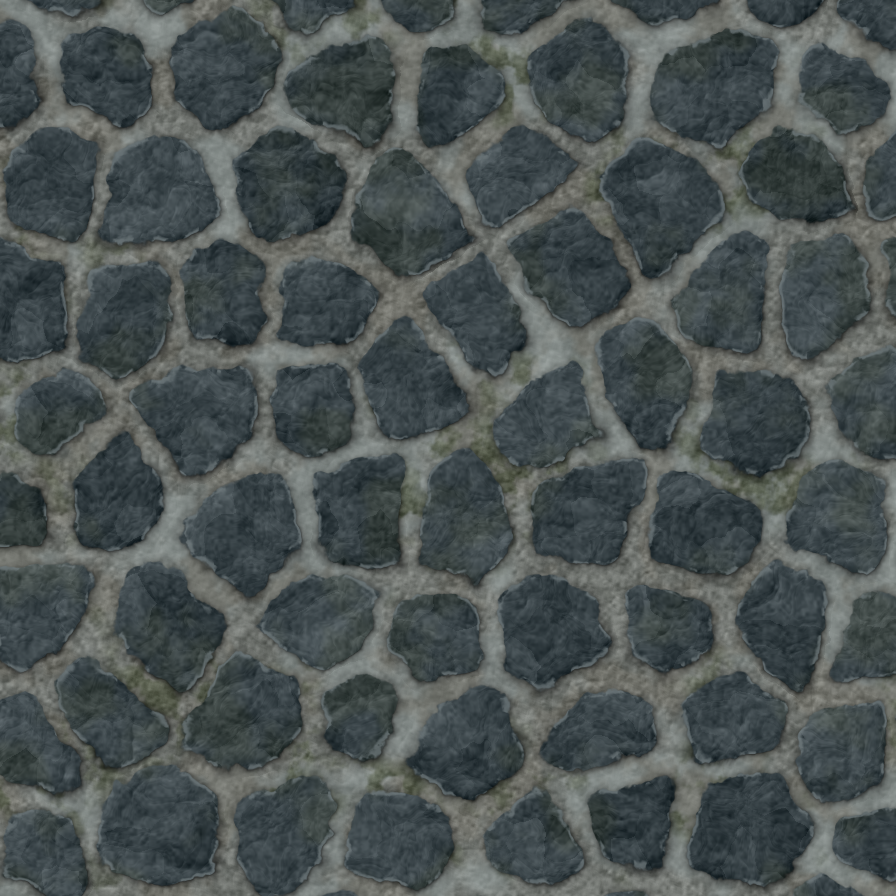
Write a WebGL 2 fragment shader that draws this texture.

```glsl
#version 300 es
precision highp float;
// Rough dark fieldstones set in pale, sandy mortar with traces of moss.

uniform vec2 u_resolution;
out vec4 fragColor;

const float STONES_ACROSS = 8.0;
const vec2 CELL = vec2(1.06, 0.97);
const vec2 LIGHT = vec2(-0.5, 0.866);

float hash(vec2 p) {
  return fract(sin(dot(p, vec2(127.1, 311.7))) * 43758.5);
}

vec2 hash2(vec2 p) {
  return vec2(hash(p), hash(p + vec2(37.3, 17.9)));
}

float noise(vec2 p) {
  vec2 i = floor(p), f = fract(p);
  f = f * f * (3.0 - 2.0 * f);
  return mix(mix(hash(i), hash(i + vec2(1, 0)), f.x),
             mix(hash(i + vec2(0, 1)), hash(i + vec2(1, 1)), f.x), f.y);
}

float fbm(vec2 p) {
  float sum = 0.0, amp = 0.533;
  for (int i = 0; i < 4; i++) {
    sum += amp * noise(p);
    p = mat2(1.6, 1.2, -1.2, 1.6) * p + 7.3;
    amp *= 0.5;
  }
  return sum;
}

vec2 warp(vec2 p, float frequency, float amount) {
  return p + amount * (vec2(fbm(p * frequency), fbm(p * frequency + 31.7)) - 0.5);
}

// Staggered, jittered stone centres
vec2 cellCentre(vec2 cell) {
  vec2 stagger = vec2(0.5 * mod(cell.y, 2.0), 0.0);
  return (cell + 0.5 + stagger + 0.58 * (hash2(cell) - 0.5)) * CELL;
}

vec2 nearestCell(vec2 p) {
  vec2 base = floor(p / CELL), best = base;
  float bestDistance = 1e3;
  for (int y = -2; y <= 2; y++)
    for (int x = -2; x <= 2; x++) {
      vec2 cell = base + vec2(x, y);
      float d = distance(p, cellCentre(cell));
      if (d < bestDistance) { bestDistance = d; best = cell; }
    }
  return best;
}

// Distance to the cell border, with rounded corners
float borderDistance(vec2 p, vec2 cell, float rounding) {
  vec2 centre = cellCentre(cell);
  float sum = 0.0;
  for (int y = -2; y <= 2; y++)
    for (int x = -2; x <= 2; x++) {
      if (x == 0 && y == 0) continue;
      vec2 other = cellCentre(cell + vec2(x, y));
      float d = dot(p - 0.5 * (centre + other), normalize(centre - other));
      sum += exp(-d / rounding);
    }
  return -rounding * log(sum);
}

// Creased height of broken rock
float rockHeight(vec2 p) {
  float sum = 0.0, amp = 0.5;
  for (int i = 0; i < 5; i++) {
    sum += amp * abs(2.0 * noise(p) - 1.0);
    p = mat2(1.6, 1.2, -1.2, 1.6) * p + 3.1;
    amp *= 0.47;
  }
  return sum;
}

float rockSlope(vec2 p, float stepSize) {
  return (rockHeight(p) - rockHeight(p + LIGHT * stepSize)) / stepSize;
}

vec3 stoneColour(vec2 p, vec2 cell, float depth, float facing) {
  vec2 q = warp(p + 9.0 * hash2(cell), 2.0, 0.45);
  float facet = hash(nearestCell(q * 3.2) + 5.0) - 0.5;
  float rim = 1.0 - smoothstep(0.0, 0.09, depth);
  float tone = 0.034 * clamp(rockSlope(q * 2.3, 0.045), -3.5, 3.5);
  tone += 0.07 * facet + 0.05 * (hash(cell + 2.0) - 0.5);
  tone += 0.10 * (fbm(p * 5.0) - 0.5) + 0.085 * (noise(p * 29.0) - 0.5);
  tone += rim * (0.045 * facing - 0.025);
  vec3 colour = vec3(0.223, 0.264, 0.281) + tone;
  colour += vec3(0.012, 0.008, -0.018) * smoothstep(0.52, 0.72, fbm(p * 1.7 + 60.0));
  // Pale chipped edges
  float chip = (1.0 - smoothstep(0.015, 0.045, depth)) * smoothstep(0.5, 0.62, fbm(p * 7.0 + 20.0));
  return mix(colour, vec3(0.45, 0.49, 0.50), 0.7 * chip);
}

vec3 mortarColour(vec2 p, float gap, float facing) {
  float plaster = smoothstep(0.45, 0.62, fbm(p * 1.4 + 11.0));
  vec3 colour = mix(vec3(0.455, 0.470, 0.452), vec3(0.515, 0.545, 0.535), plaster);
  colour = mix(colour, vec3(0.445, 0.440, 0.405), 0.6 * smoothstep(0.48, 0.65, fbm(p * 2.2 + 43.0)));
  // Sandy grain, weaker on the smooth plaster
  float grain = 0.040 * clamp(rockSlope(p * 6.0, 0.12), -3.0, 3.0) + 0.15 * (noise(p * 27.0) - 0.5);
  colour += grain * mix(1.0, 0.5, plaster) + 0.14 * (fbm(p * 4.5) - 0.5);
  float moss = smoothstep(0.55, 0.72, fbm(p * 1.1 + 80.0)) * smoothstep(0.4, 0.65, fbm(p * 6.0));
  colour = mix(colour, vec3(0.30, 0.33, 0.25) + grain, 0.7 * moss);
  // Contact shadow, deepest below each stone
  float shadow = exp(-gap / 0.032) * (0.42 - 0.24 * facing);
  return colour * (1.0 - shadow);
}

void main() {
  vec2 p = STONES_ACROSS * gl_FragCoord.xy / min(u_resolution.x, u_resolution.y);
  vec2 q = warp(warp(p, 1.8, 0.20), 7.0, 0.10);
  vec2 cell = nearestCell(q);
  float inset = 0.068 + 0.06 * hash(cell + 8.0) + 0.14 * (fbm(p * 2.6 + 5.0) - 0.5);
  float depth = borderDistance(q, cell, 0.05) - inset;
  float facing = dot(normalize(q - cellCentre(cell) + 1e-4), LIGHT);

  float softness = max(0.010, 0.65 * STONES_ACROSS / min(u_resolution.x, u_resolution.y));
  vec3 stone = stoneColour(p, cell, max(depth, 0.0), facing);
  vec3 mortar = mortarColour(p, max(-depth, 0.0), facing);
  fragColor = vec4(mix(mortar, stone, smoothstep(-softness, softness, depth)), 1.0);
}
```
